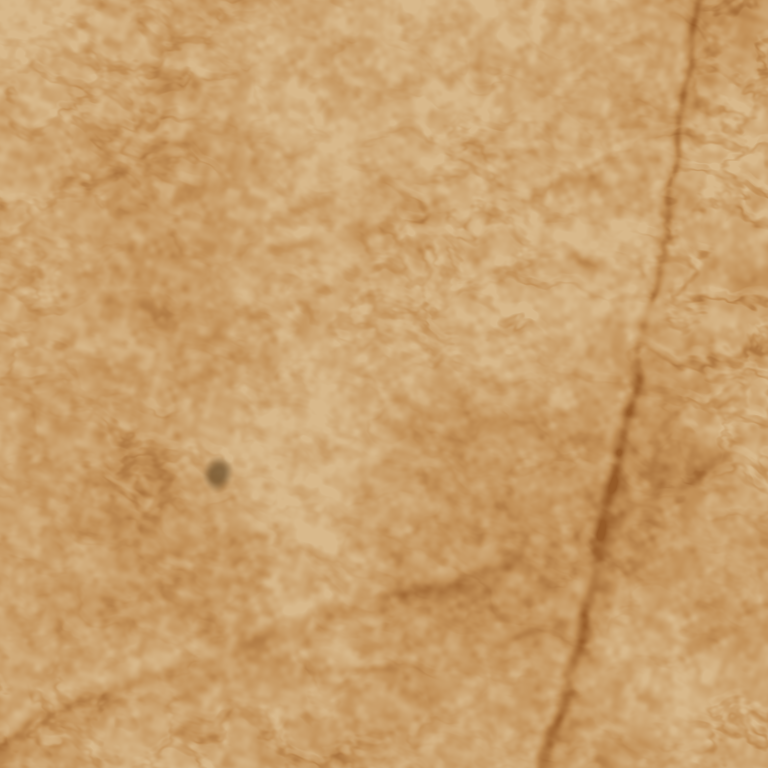
This texture is drawn by a Shadertoy shader. Its source:

```glsl
#define DARK_TAN vec3(0.65, 0.43, 0.22)
#define MID_TAN vec3(0.765, 0.57, 0.345)
#define LIGHT_TAN vec3(0.83, 0.69, 0.50)
#define SPOT_COLOR vec3(0.46, 0.34, 0.19)
#define BASE_TONE 0.88
#define MOTTLE 1.0
#define GRAIN 0.42
#define FLECK_DEPTH 0.32
#define CREASE_DEPTH 0.55
#define WRINKLE_COUNT 16

float hash(vec2 p) {
    return fract(sin(dot(p, vec2(127.1, 311.7))) * 43758.5453);
}

float noise(vec2 p) {
    vec2 i = floor(p), f = fract(p);
    f = f * f * (3.0 - 2.0 * f);
    return mix(mix(hash(i), hash(i + vec2(1, 0)), f.x),
               mix(hash(i + vec2(0, 1)), hash(i + vec2(1, 1)), f.x), f.y);
}

mat2 rotate(float a) {
    return mat2(cos(a), sin(a), -sin(a), cos(a));
}

float fbm(vec2 p) {
    float sum = 0.0, amp = 1.0, total = 0.0;
    for (int i = 0; i < 4; i++) {
        sum += amp * noise(p);
        total += amp;
        amp *= 0.62;
        p = rotate(0.65) * p * 2.03 + 17.3;
    }
    return sum / total;
}

float bell(float d, float width) {
    return exp(-d * d / (width * width));
}

// Soft stroke that thins toward both ends
float stroke(vec2 p, vec2 center, float angle, float halfLength, float width) {
    vec2 q = (p - center) * rotate(angle);
    return bell(q.y, width) * bell(q.x, halfLength);
}

// Dark flecks along wandering noise contours, with a pale upper lip
float flecks(vec2 p) {
    vec2 q = rotate(0.25) * p * vec2(13.0, 21.0);
    float ridge = 1.0 - abs(2.0 * fbm(q) - 1.0);
    float lip = 1.0 - abs(2.0 * fbm(q - vec2(0.0, 0.25)) - 1.0);
    return 0.5 * smoothstep(0.8, 1.0, lip) - smoothstep(0.8, 1.0, ridge);
}

// Scattered short wrinkles, each with a light edge above
float wrinkles(vec2 p) {
    float sum = 0.0;
    for (int i = 0; i < WRINKLE_COUNT; i++) {
        vec2 id = vec2(float(i), 3.7);
        vec2 center = vec2(hash(id), hash(id + 5.1));
        float angle = mix(-0.5, 0.6, hash(id + 9.2));
        float size = mix(0.02, 0.06, hash(id + 13.4));
        sum -= 0.22 * stroke(p, center, angle, size, 0.007);
        sum += 0.16 * stroke(p, center + vec2(0.0, 0.018), angle, size, 0.011);
    }
    return sum;
}

// Long fold running down the right side
float mainFold(vec2 p) {
    float wobble = (noise(vec2(p.y * 24.0, 2.0)) - 0.5) * 0.011;
    float d = p.x - (0.71 + 0.27 * p.y - 0.07 * p.y * p.y) - wobble;
    float low = 1.0 - smoothstep(0.2, 0.75, p.y);
    float broken = 0.45 + 0.8 * noise(vec2(p.y * 32.0, 8.0));
    float line = CREASE_DEPTH * broken * bell(d, mix(0.0055, 0.0085, low));
    float shade = mix(0.12, 0.24, low) * bell(d - 0.006, 0.024);
    float ridge = 0.14 * bell(d + 0.016, 0.007);
    return ridge - line - shade;
}

// Fainter fold rising from the lower left
float sideFold(vec2 p) {
    float wobble = (fbm(vec2(p.x * 14.0, 6.0)) - 0.5) * 0.035;
    float d = p.y - (0.035 + 0.45 * p.x - 0.17 * p.x * p.x) - wobble;
    float fade = 1.0 - smoothstep(0.6, 0.76, p.x);
    float broken = 0.25 + noise(vec2(p.x * 13.0, 4.0));
    return fade * (0.2 * broken * bell(d - 0.022, 0.013)
                 - 0.32 * broken * bell(d, 0.008)
                 - 0.10 * bell(d + 0.012, 0.022));
}

void mainImage(out vec4 fragColor, in vec2 fragCoord) {
    vec2 uv = fragCoord / iResolution.xy;
    vec2 warped = uv + 0.014 * (vec2(noise(uv * 26.0), noise(uv * 26.0 + 40.0)) - 0.5);

    // Cloudy paper and fine grain
    float tone = BASE_TONE + MOTTLE * (fbm(warped * 5.0 + 3.0) - 0.5);
    tone += GRAIN * (noise(rotate(0.6) * uv * 58.0) - 0.5);
    tone += 0.75 * GRAIN * (noise(rotate(0.3) * uv * 108.0) - 0.5);

    // Broad stains
    tone -= 0.11 * smoothstep(0.4, 0.95, uv.x);
    tone -= 0.24 * bell(length((uv - vec2(0.88, 0.29)) * vec2(1.0, 1.2)), 0.13);
    tone -= 0.10 * bell(length(uv - vec2(0.64, 0.42)), 0.16);
    tone += 0.10 * bell(length(uv - vec2(0.92, 0.08)), 0.12);

    // Wrinkles, marks and folds
    float patches = 0.3 + smoothstep(0.4, 0.65, noise(uv * 5.0 + 21.0)) * (0.4 + 0.5 * uv.x);
    tone += FLECK_DEPTH * patches * flecks(warped);
    tone += wrinkles(warped);
    tone -= 0.55 * stroke(warped, vec2(0.755, 0.665), -0.42, 0.036, 0.008);
    tone -= 0.38 * stroke(warped, vec2(0.91, 0.385), 0.55, 0.07, 0.012);
    tone += mainFold(uv) + sideFold(uv);

    // Tan ramp
    tone = clamp(tone, -0.25, 1.15);
    vec3 color = tone < 0.5 ? mix(DARK_TAN, MID_TAN, tone * 2.0)
                            : mix(MID_TAN, LIGHT_TAN, tone * 2.0 - 1.0);

    // Small dark speck
    float speck = length((warped - vec2(0.286, 0.385)) * vec2(1.0, 0.85));
    color = mix(color, SPOT_COLOR, 0.8 * (1.0 - smoothstep(0.006, 0.022, speck)));

    fragColor = vec4(color, 1.0);
}
```
